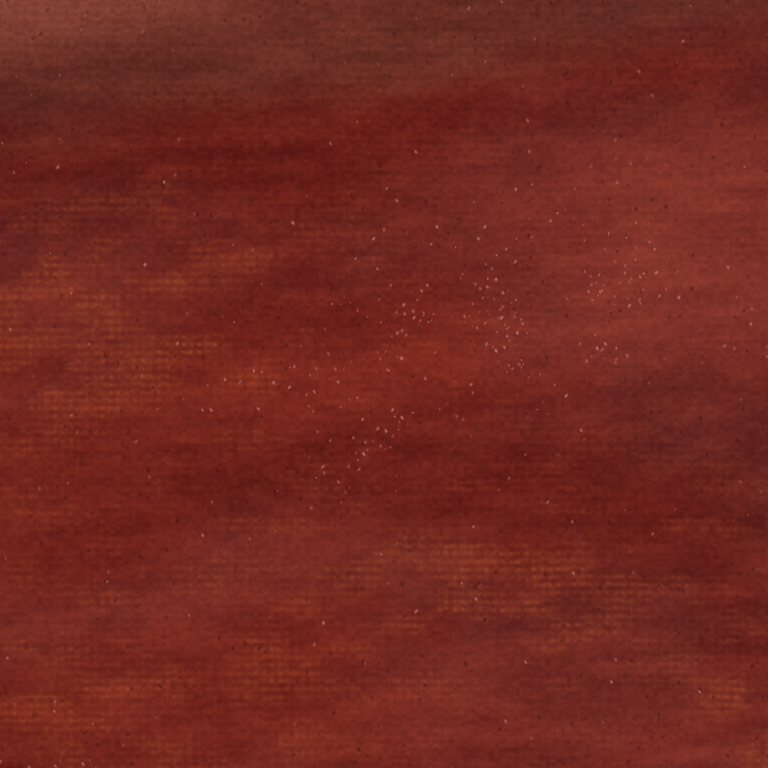
A WebGL 2 fragment shader for this texture:

```glsl
#version 300 es
precision highp float;
// Weathered red paint on woven cloth: slanted tonal bands and brushed streaks
// from layered value noise, a faint thread grid with ochre wear showing through,
// and jittered cells that scatter pale glints and dark pits.

#define SLANT 0.16
#define BAND_CONTRAST 1.25
#define STREAK_CONTRAST 0.75
#define GRAIN_CONTRAST 0.62
#define THREADS 96.0
#define WEAVE_DEPTH 0.07
#define WEAR_AMOUNT 0.6
#define GLINT_CELLS 115.0
#define GLINT_RADIUS 0.0021
#define PIT_CELLS 80.0

uniform vec2 u_resolution;
out vec4 fragColor;

float hash(vec2 p) {
  vec3 q = fract(p.xyx * vec3(0.1031, 0.1030, 0.0973));
  q += dot(q, q.yzx + 33.33);
  return fract((q.x + q.y) * q.z);
}

float noise(vec2 p) {
  vec2 i = floor(p), f = fract(p);
  f = f * f * (3.0 - 2.0 * f);
  return mix(mix(hash(i), hash(i + vec2(1, 0)), f.x),
             mix(hash(i + vec2(0, 1)), hash(i + vec2(1, 1)), f.x), f.y);
}

float fbm(vec2 p) {
  float sum = 0.0, weight = 0.5;
  for (int i = 0; i < 4; i++) {
    sum += weight * noise(p);
    p = p * 2.03 + 17.3;
    weight *= 0.5;
  }
  return sum / 0.9375;
}

// Soft elliptical blob, 1 at its centre.
float blob(vec2 p, vec2 centre, vec2 size) {
  vec2 d = (p - centre) / size;
  return exp(-dot(d, d));
}

// One jittered fleck per cell, kept with the given probability.
float flecks(vec2 p, float cells, float radius, float chance, float seed) {
  float px = 1.0 / u_resolution.y, cover = 0.0;
  vec2 base = floor(p * cells);
  for (int j = -1; j <= 1; j++)
    for (int i = -1; i <= 1; i++) {
      vec2 cell = base + vec2(i, j);
      vec2 id = cell + seed;
      vec2 centre = (cell + vec2(hash(id + 3.1), hash(id + 7.7))) / cells;
      vec2 d = p - centre;
      d.x += d.y * (hash(id + 5.3) - 0.5);
      float size = radius * mix(0.4, 1.1, hash(id + 11.9));
      float dist = length(d * vec2(1.15, 0.9)) - size;
      float disc = 1.0 - smoothstep(-px, px, dist);
      float strength = mix(0.3, 1.0, hash(id + 19.4));
      cover = max(cover, disc * strength * step(hash(id), chance));
    }
  return cover;
}

void main() {
  vec2 p = gl_FragCoord.xy / u_resolution.y;
  vec2 s = vec2(p.x, p.y - SLANT * p.x);

  // Broad bands, brushed streaks and fine grain
  float bands = fbm(s * vec2(2.2, 7.0) + 4.0) - 0.5;
  float streaks = fbm(vec2(p.x * 13.0, (p.y - 0.04 * p.x) * 52.0)) - 0.5;
  float grain = 0.6 * noise(p * vec2(150.0, 205.0)) + 0.4 * noise(p * 310.0 + 9.0) - 0.5;
  float tone = 0.46 + BAND_CONTRAST * bands + STREAK_CONTRAST * streaks + GRAIN_CONTRAST * grain;
  tone += 0.35 * blob(p, vec2(0.92, 0.77), vec2(0.28, 0.09));
  tone += 0.22 * blob(p, vec2(0.4, 0.05), vec2(0.5, 0.12));
  tone -= 0.3 * blob(s, vec2(0.6, 0.33), vec2(0.5, 0.07));
  tone -= 0.3 * blob(s, vec2(0.5, 0.75), vec2(0.35, 0.05));
  vec3 color = mix(vec3(0.375, 0.10, 0.085), vec3(0.515, 0.175, 0.13), clamp(tone, -0.25, 1.3));

  // Dusty haze to the right and below
  float haze = smoothstep(0.35, 0.7, fbm(s * vec2(2.5, 5.0) + 31.0) + 0.2 * (p.x - 0.5) - 0.1 * (p.y - 0.5));
  color += haze * vec3(0.01, 0.032, 0.037);

  // Brown upper band and paler corner
  float bandEdge = s.y + 0.08 * bands + 0.04 * streaks;
  float brown = smoothstep(0.76, 0.87, bandEdge);
  vec3 brownColor = vec3(0.365, 0.165, 0.135) + 0.13 * (tone - 0.46) * vec3(1.0, 0.6, 0.5);
  color = mix(color, brownColor, 0.85 * brown);
  float corner = blob(p, vec2(0.03, 1.02), vec2(0.24, 0.075));
  color = mix(color, vec3(0.57, 0.29, 0.23) + 0.1 * grain, 0.75 * corner);

  // Woven threads, slightly wandering
  vec2 weave = (p + 0.003 * vec2(noise(p * 11.0), noise(p * 9.0 + 5.0))) * THREADS;
  vec2 thread = 0.5 + 0.5 * cos(6.2832 * weave);
  float relief = 0.7 * thread.y + 0.3 * thread.x - 0.5;
  color *= 1.0 + WEAVE_DEPTH * relief * noise(p * 16.0 + 40.0);

  // Ochre wear along the raised threads
  float region = blob(p, vec2(0.12, 0.57), vec2(0.3, 0.17)) + 0.8 * blob(p, vec2(0.65, 0.24), vec2(0.3, 0.12))
               + 0.9 * blob(p, vec2(0.97, 0.07), vec2(0.06, 0.1)) + 0.7 * blob(p, vec2(0.15, 0.1), vec2(0.3, 0.12));
  float patches = smoothstep(0.48, 0.78, fbm(p * vec2(15.0, 38.0) + 60.0) + 0.12 * region);
  float wear = patches * (0.25 + 0.75 * thread.y * mix(0.4, 1.0, thread.x)) * clamp(0.2 + region, 0.0, 1.0);
  color = mix(color, vec3(0.64, 0.31, 0.15), WEAR_AMOUNT * wear * (0.7 + grain));

  // Pale glints gathered on a rising diagonal, dark pits everywhere
  float diagonal = p.y - 0.38 - 0.6 * (p.x - 0.42);
  float trail = exp(-pow(diagonal / 0.035, 2.0)) * blob(p, vec2(0.54, 0.45), vec2(0.16, 0.16));
  float cluster = blob(s, vec2(0.68, 0.48), vec2(0.25, 0.085)) + 0.7 * trail;
  float clumps = smoothstep(0.38, 0.68, fbm(p * vec2(14.0, 24.0) + 80.0));
  float glint = flecks(p, GLINT_CELLS, GLINT_RADIUS, 0.012 + 0.75 * cluster * clumps, 0.0);
  float pit = flecks(p, PIT_CELLS, 0.0024, 0.16, 50.0);
  color = mix(color, vec3(0.25, 0.085, 0.075), 0.55 * pit);
  color = mix(color, vec3(0.78, 0.55, 0.53), 0.65 * glint);

  fragColor = vec4(clamp(color, 0.0, 1.0), 1.0);
}
```
